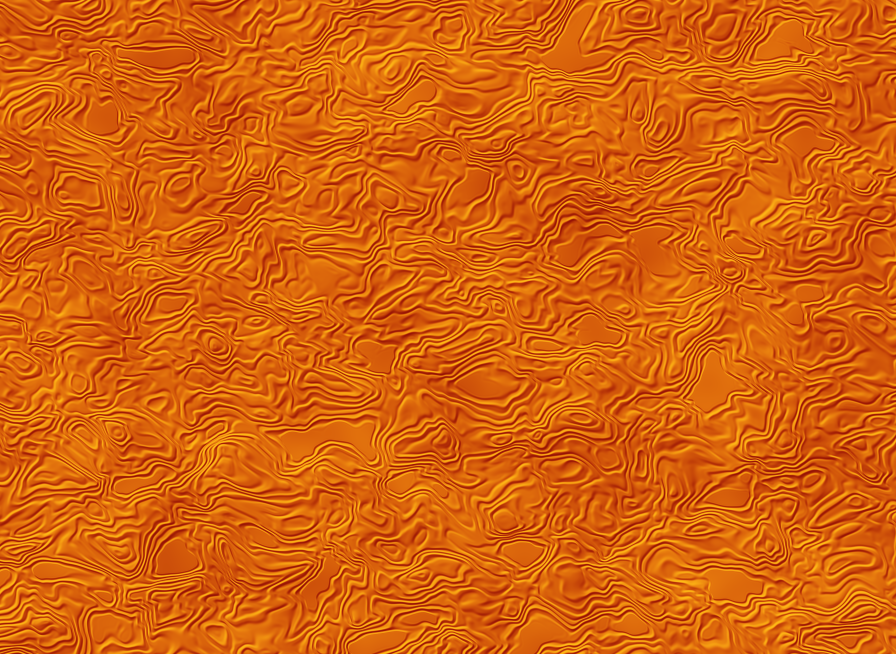
Give the GLSL for this texture, as a Shadertoy shader.

```glsl
// Embossed orange relief: wavy ridges follow the contour lines of warped
// gradient noise, with flat mesas between them. The slope towards a light
// at the upper left picks the tone from dark rust to bright amber.

const float TAU = 6.2831853;
const vec2 LIGHT_DIR = vec2(-0.55, 0.835);
const vec2 SWIRL_SCALE = vec2(9.5, 13.5);  // swirls per canvas height
const float RIDGE_COUNT = 7.0;             // ridges per unit of noise
const float SWELL = 5.0;                   // broad height under the ridges
const float EMBOSS_REACH = 0.0014;         // half step of the slope probe
const float EMBOSS_GAIN = 1.45;
const float TONE_LIMIT = 2.5;
const float SHADE_AMOUNT = 0.7;            // broad light and dark patches
const int SAMPLES = 2;                     // antialiasing grid side

float hash(vec2 cell) {
    vec3 q = fract(cell.xyx * vec3(0.1031, 0.1030, 0.0973));
    q += dot(q, q.yzx + 33.33);
    return fract((q.x + q.y) * q.z);
}

float cornerRamp(vec2 cell, vec2 offset) {
    float angle = TAU * hash(cell);
    return dot(vec2(cos(angle), sin(angle)), offset);
}

float gradientNoise(vec2 p) {
    vec2 i = floor(p);
    vec2 f = p - i;
    vec2 u = f * f * f * (f * (f * 6.0 - 15.0) + 10.0);
    vec2 e = vec2(1.0, 0.0);
    float low = mix(cornerRamp(i, f), cornerRamp(i + e, f - e), u.x);
    float high = mix(cornerRamp(i + e.yx, f - e.yx),
                     cornerRamp(i + e.xx, f - e.xx), u.x);
    return mix(low, high, u.y);
}

// Pushes a point sideways by two independent noises
vec2 warp(vec2 p, float frequency, float amount) {
    vec2 q = p * frequency;
    return p + amount * vec2(gradientNoise(q + 71.3), gradientNoise(q + 138.7));
}

// Uneven ridge cross-section
float ridgeProfile(float phase) {
    return sin(phase) + 0.45 * sin(0.53 * phase + 1.0)
         + 0.2 * sin(2.3 * phase + 2.0);
}

// Three octaves whose contour lines guide the ridges
float swirlLevel(vec2 s) {
    return gradientNoise(s) + 0.35 * gradientNoise(s * 2.0 + 37.0)
         + 0.13 * gradientNoise(s * 4.1 + 91.0);
}

float reliefHeight(vec2 p) {
    vec2 q = warp(p, 9.0, 0.04);    // broad bends
    q = warp(q, 42.0, 0.005);       // fine crumpling
    float level = swirlLevel(q * SWIRL_SCALE + 20.0);
    float ridged = smoothstep(-0.42, -0.36, level);
    float ridges = ridgeProfile(TAU * RIDGE_COUNT * level) + SWELL * level;
    return mix(0.6 - 0.4 * SWELL, ridges, ridged);
}

// Positive where the surface faces the light
float emboss(vec2 p, vec2 lightDir, float reach) {
    vec2 probe = lightDir * reach;
    return reliefHeight(p - probe) - reliefHeight(p + probe);
}

// Slow drift of the light across the sheet
float broadShade(vec2 p, float amount) {
    return amount * (gradientNoise(p * 5.0 + 53.0)
                   + gradientNoise(p * 14.0 + 12.0));
}

// Rust to amber ramp; tone 0 is the middle orange
vec3 amberRamp(float tone) {
    vec3 base = vec3(0.848, 0.380, 0.044);
    vec3 rise = vec3(0.090, 0.147, 0.015);
    vec3 bend = vec3(-0.011, 0.005, 0.002);
    return base + tone * (rise + tone * bend);
}

void mainImage(out vec4 fragColor, in vec2 fragCoord) {
    float shade = broadShade(fragCoord / iResolution.y, SHADE_AMOUNT);
    vec3 color = vec3(0.0);
    for (int y = 0; y < SAMPLES; y++) {
        for (int x = 0; x < SAMPLES; x++) {
            vec2 jitter = (vec2(x, y) + 0.5) / float(SAMPLES) - 0.5;
            vec2 p = (fragCoord + jitter) / iResolution.y;
            float slope = EMBOSS_GAIN * emboss(p, LIGHT_DIR, EMBOSS_REACH);
            float tone = slope + shade;
            color += amberRamp(TONE_LIMIT * tanh(tone / TONE_LIMIT));
        }
    }
    fragColor = vec4(color / float(SAMPLES * SAMPLES), 1.0);
}
```
